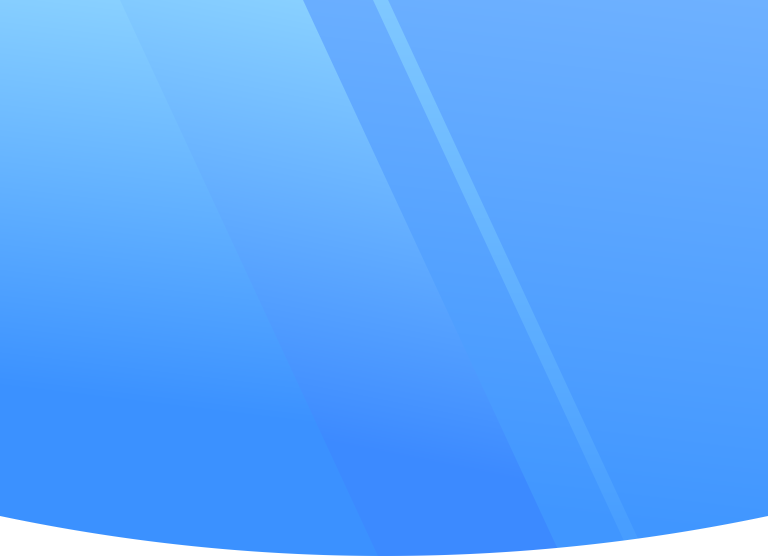
This background is drawn by a Shadertoy shader. Its source:

```glsl
// Blue panels split by parallel slanted edges, with one thin bright stripe.
// Each panel is a tilted linear gradient, layered left to right by signed
// distance; a large circle trims the lower side to a shallow white curve.

#define SLANT 0.464          // sideways run of the edges per unit of depth
#define BAND_X 0.215         // where each edge meets the top, in canvas heights
#define PANEL_X 0.543
#define STRIPE_X 0.6685
#define STRIPE_WIDTH 0.027
#define CURVE_RADIUS 3.339
#define CURVE_BOTTOM 0.0036

const vec3 SKY = vec3(0.535, 0.816, 1.0);
const vec3 AZURE = vec3(0.232, 0.570, 1.0);
const vec3 ROYAL = vec3(0.235, 0.540, 1.0);
const vec3 HAZE = vec3(0.432, 0.694, 1.0);
const vec3 OCEAN = vec3(0.250, 0.588, 1.0);
const vec3 GLINT = vec3(0.500, 0.784, 1.0);
const vec3 GLINT_END = vec3(0.278, 0.616, 1.0);

// Coverage from a signed distance, softened over one pixel.
float cover(float dist) {
    return clamp(0.5 + dist * iResolution.y, 0.0, 1.0);
}

// Signed distance to a slanted edge, positive on its right side.
float edge(vec2 p, float topX) {
    return (p.x - topX - SLANT * p.y) * inversesqrt(1.0 + SLANT * SLANT);
}

// Linear gradient by depth, with isolines that sink toward the right.
vec3 ramp(vec2 p, float tilt, float start, float end, vec3 upper, vec3 lower) {
    float t = clamp((p.y - tilt * p.x - start) / (end - start), 0.0, 1.0);
    return mix(upper, lower, t);
}

void mainImage(out vec4 fragColor, in vec2 fragCoord) {
    // Canvas heights, with y as depth below the top
    vec2 p = fragCoord / iResolution.y;
    p.y = 1.0 - p.y;

    // Panels
    vec3 color = ramp(p, 0.12, -0.025, 0.69, SKY, AZURE);
    vec3 band = ramp(p, 0.20, -0.108, 0.677, SKY, ROYAL);
    vec3 panel = ramp(p, 0.12, -0.165, 0.806, HAZE, OCEAN);
    color = mix(color, band, cover(edge(p, BAND_X)));
    color = mix(color, panel, cover(edge(p, PANEL_X)));

    // Thin stripe
    vec3 stripe = ramp(p, 0.0, 0.0, 0.96, GLINT, GLINT_END);
    float inside = min(edge(p, STRIPE_X), -edge(p, STRIPE_X + STRIPE_WIDTH));
    color = mix(color, stripe, cover(inside));

    // White below the curve
    float middle = 0.5 * iResolution.x / iResolution.y;
    vec2 center = vec2(middle, 1.0 - CURVE_BOTTOM - CURVE_RADIUS);
    color = mix(color, vec3(1.0), cover(length(p - center) - CURVE_RADIUS));

    fragColor = vec4(color, 1.0);
}
```
